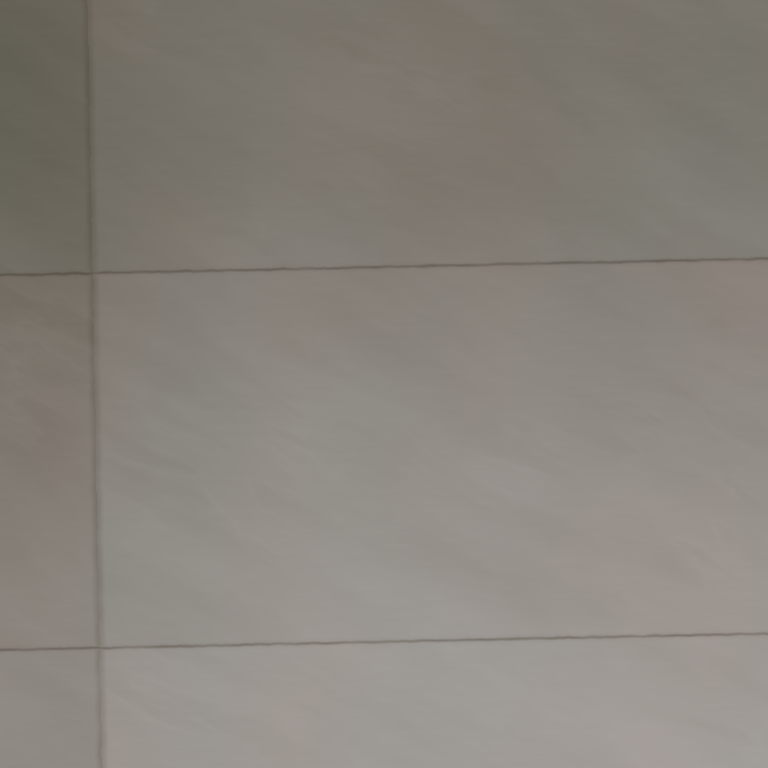
A WebGL 2 fragment shader for this texture:

```glsl
#version 300 es
precision highp float;
// Large grey stone slabs, slightly tilted, parted by thin irregular joints.
// A sheared grid gives the slabs; stretched gradient noise gives clouds,
// diagonal veins and grain; a smooth ramp darkens the top and left side.

uniform vec2 u_resolution;
out vec4 outColor;

const vec3 SHADE_STONE = vec3(0.42, 0.40, 0.36);
const vec3 LIGHT_STONE = vec3(0.60, 0.58, 0.56);
const vec3 JOINT_TINT = vec3(0.72, 0.69, 0.66);
const vec3 WARM_TINT = vec3(0.016, -0.004, -0.004);
const vec2 SLAB_SIZE = vec2(1.0, 0.488);
const vec2 GRID_ORIGIN = vec2(0.133, 0.1536);
const vec2 GRID_SHEAR = vec2(0.019, -0.0215);

float hash(vec2 p) {
    vec3 q = fract(p.xyx * vec3(0.1031, 0.1030, 0.0973));
    q += dot(q, q.yzx + 33.33);
    return fract((q.x + q.y) * q.z);
}

vec2 gradientAt(vec2 cell) {
    float angle = 6.2832 * hash(cell);
    return vec2(cos(angle), sin(angle));
}

// Gradient noise, roughly -0.7 to 0.7
float gradientNoise(vec2 p) {
    vec2 i = floor(p), f = fract(p);
    vec2 w = f * f * f * (f * (f * 6.0 - 15.0) + 10.0);
    vec2 e = vec2(1.0, 0.0);
    float a = dot(gradientAt(i), f);
    float b = dot(gradientAt(i + e.xy), f - e.xy);
    float c = dot(gradientAt(i + e.yx), f - e.yx);
    float d = dot(gradientAt(i + e.xx), f - e.xx);
    return mix(mix(a, b, w.x), mix(c, d, w.x), w.y);
}

float fbm(vec2 p, int octaves) {
    float sum = 0.0, amplitude = 0.6;
    for (int k = 0; k < octaves; k++) {
        sum += amplitude * gradientNoise(p);
        p = p * 2.03 + 17.3;
        amplitude *= 0.5;
    }
    return sum;
}

vec2 rotate(vec2 p, float angle) {
    float c = cos(angle), s = sin(angle);
    return vec2(c * p.x - s * p.y, s * p.x + c * p.y);
}

// Soft-edged line: 1 at the centre, 0 beyond the half width
float line(float dist, float halfWidth, float blur) {
    return 1.0 - smoothstep(halfWidth - blur, halfWidth + blur, abs(dist));
}

// Distance to the nearest multiple of the period
float repeatDistance(float x, float period) {
    return (fract(x / period + 0.5) - 0.5) * period;
}

// Broad light over the floor, 0 = shade colour, 1 = light colour
float lightLevel(vec2 uv, vec2 slab) {
    float level = mix(1.12, 0.34, smoothstep(0.0, 1.0, uv.y));
    level -= 0.24 * (1.0 - smoothstep(0.0, 0.45, uv.x));
    level -= 0.18 * step(slab.x, -0.5);
    return level - 0.04 * slab.y;
}

// Cloudy mottling, pale diagonal veins and fine grain
float stoneRelief(vec2 p) {
    vec2 along = rotate(p, 0.5);
    float clouds = fbm(along * vec2(2.5, 5.5), 4);
    float streaks = fbm(along * vec2(5.0, 22.0) + clouds, 4);
    float patches = smoothstep(0.0, 0.4, fbm(p * 4.0 + 9.1, 2));
    float veins = pow(1.0 - min(abs(streaks) * 3.0, 1.0), 3.0) * patches;
    float grain = fbm(p * vec2(18.0, 110.0), 3);
    return 0.17 * clouds + 0.10 * streaks + 0.09 * veins + 0.045 * grain;
}

void main() {
    vec2 uv = gl_FragCoord.xy / u_resolution;
    float pixel = 1.0 / min(u_resolution.x, u_resolution.y);

    // Sheared slab grid with slightly ragged joints
    vec2 grid = uv - GRID_ORIGIN + GRID_SHEAR * uv.yx;
    vec2 ragged = vec2(fbm(uv.yx * 34.0, 3), fbm(uv * 48.0 + 5.0, 3));
    grid += ragged * vec2(0.003, 0.0022);
    vec2 slab = floor(grid / SLAB_SIZE);

    // Stone surface, shifted so that each slab has its own figure
    vec2 stone = uv + 7.0 * vec2(hash(slab + 20.0), hash(slab + 41.0));
    float level = lightLevel(uv, slab) + stoneRelief(stone);
    vec3 color = mix(SHADE_STONE, LIGHT_STONE, level);
    color += WARM_TINT * 1.6 * fbm(stone * vec2(4.0, 2.5) + 3.7, 2);

    // Wide faint upright joint, thin dark level joint
    float across = repeatDistance(grid.x, SLAB_SIZE.x);
    float down = repeatDistance(grid.y, SLAB_SIZE.y);
    float wear = 0.8 + 0.5 * fbm(uv * 22.0, 2);
    float upright = 0.42 * line(across, 0.005, 0.004 + pixel);
    float level_joint = 0.72 * line(down, 0.0016, 0.0012 + 0.5 * pixel);
    float halo = 0.14 * line(down, 0.004, 0.004);
    float joint = clamp(max(upright, level_joint + halo) * wear, 0.0, 1.0);
    color *= mix(vec3(1.0), JOINT_TINT, joint);

    outColor = vec4(color, 1.0);
}
```
